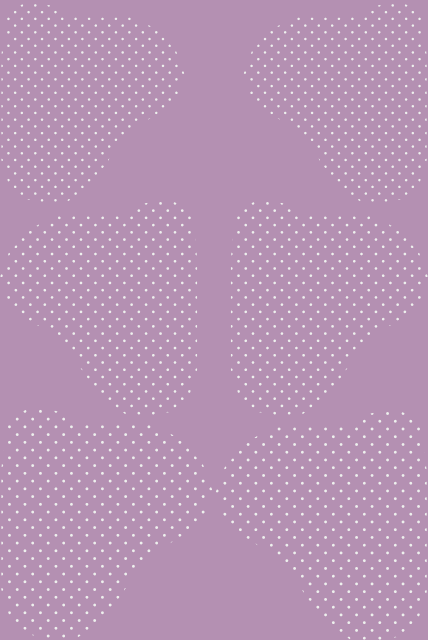
Reproduce this pattern procedurally as a Shadertoy shader.

```glsl
// Six fan-shaped patches of pale polka dots on plain mauve, two across and three down.
// Each patch is a staggered dot lattice clipped by a polygon distance function;
// patches mirror about the centre line, flip on the middle row and grow downwards.

const vec3 MAUVE = vec3(0.706, 0.565, 0.698);
const vec3 DOT_COLOUR = vec3(0.93, 0.94, 0.93);
const float DOT_RADIUS = 0.178;   // in lattice steps
const int CORNERS = 22;

// Fan outline in lattice steps: flat edge at x = 0, tip to the right, y down
const vec2 FAN[CORNERS] = vec2[CORNERS](
    vec2(-0.05, 7.5), vec2(0.5, 2.0), vec2(1.6, 0.6), vec2(3.3, -0.3),
    vec2(5.5, -0.35), vec2(7.2, 0.0), vec2(9.5, 1.4), vec2(11.5, 1.75),
    vec2(19.8, 1.75), vec2(23.2, 3.7), vec2(26.0, 6.9), vec2(27.2, 10.2),
    vec2(26.3, 13.2), vec2(23.2, 16.1), vec2(18.3, 19.2), vec2(15.4, 23.8),
    vec2(12.2, 27.4), vec2(9.8, 29.2), vec2(6.0, 29.4), vec2(3.6, 28.8),
    vec2(1.0, 26.5), vec2(-0.05, 23.0));

// Signed distance to the fan, negative inside
float fanDistance(vec2 p) {
    float nearest = 1e6;
    float side = 1.0;
    for (int i = 0; i < CORNERS; i++) {
        vec2 a = FAN[i];
        vec2 b = FAN[(i + 1) % CORNERS];
        vec2 edge = b - a;
        vec2 toP = p - a;
        vec2 off = toP - edge * clamp(dot(toP, edge) / dot(edge, edge), 0.0, 1.0);
        nearest = min(nearest, dot(off, off));
        // Flip the sign at every edge crossed by a horizontal ray
        bool spans = (a.y > p.y) != (b.y > p.y);
        if (spans && p.x < a.x + edge.x * toP.y / edge.y) side = -side;
    }
    return side * sqrt(nearest);
}

// Distance to the nearest dot centre, on lattice points with an odd x + y
float latticeDistance(vec2 p) {
    p.x += 1.0;
    vec2 cell = 0.5 * vec2(p.x + p.y, p.x - p.y);
    return length(fract(cell + 0.5) - 0.5) * sqrt(2.0);
}

// Coverage of a shape edge smoothed over one pixel
float coverage(float dist, float pixel) {
    return clamp(0.5 - dist / pixel, 0.0, 1.0);
}

// Dots of one row of patches; p is in canvas widths from the top left
float patchRow(vec2 p, float row, float pixel) {
    float pitch = 0.0157 + 0.0012 * row;
    float top = 0.0127 + 0.4508 * row + 0.0117 * row * row;
    if (row > 1.5 && p.x > 0.5) top += 0.005;   // last patch sits a little lower

    // Mirror in x; the middle row has its flat edges at the centre
    float fromCentre = abs(p.x - 0.5);
    float fromFlat = row == 1.0 ? fromCentre - 0.0404 : 0.496 - fromCentre;
    vec2 local = vec2(fromFlat, p.y - top) / pitch;

    float localPixel = pixel / pitch;
    float dots = coverage(latticeDistance(local) - DOT_RADIUS, localPixel);
    return dots * coverage(fanDistance(local), localPixel);
}

void mainImage(out vec4 fragColor, in vec2 fragCoord) {
    float pixel = 1.0 / iResolution.x;
    vec2 p = vec2(fragCoord.x, iResolution.y - fragCoord.y) * pixel;

    float dots = 0.0;
    for (int row = 0; row < 3; row++) {
        dots = max(dots, patchRow(p, float(row), pixel));
    }
    fragColor = vec4(mix(MAUVE, DOT_COLOUR, dots), 1.0);
}
```
